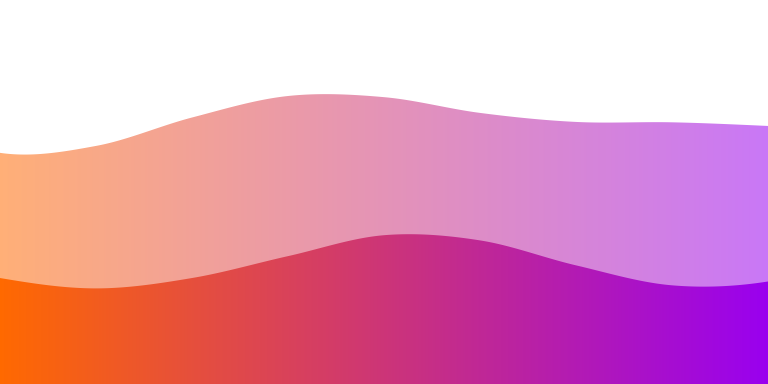
This background is drawn by a WebGL 2 fragment shader. Its source:

```glsl
#version 300 es
precision highp float;

uniform vec2 u_resolution;
out vec4 outColor;

const int SPANS = 8;
const vec3 ORANGE = vec3(1.0, 0.412, 0.0);
const vec3 VIOLET = vec3(0.6, 0.0, 0.937);
const vec3 PAPER = vec3(1.0);
const float BACK_OPACITY = 0.533;

// Crest heights at even steps across, with one extra at each end for the slope
const float BACK_WAVE[SPANS + 3] = float[](
    0.693, 0.602, 0.620, 0.694, 0.750, 0.747, 0.706, 0.6825, 0.6815, 0.672, 0.659);
const float FRONT_WAVE[SPANS + 3] = float[](
    0.333, 0.276, 0.249, 0.276, 0.333, 0.3875, 0.374, 0.309, 0.257, 0.267, 0.336);

// Catmull-Rom curve through four evenly spaced heights
float spline(float a, float b, float c, float d, float t) {
    float slopeB = 0.5 * (c - a);
    float slopeC = 0.5 * (d - b);
    float cubic = 2.0 * (b - c) + slopeB + slopeC;
    float quadratic = 3.0 * (c - b) - 2.0 * slopeB - slopeC;
    return ((cubic * t + quadratic) * t + slopeB) * t + b;
}

float waveHeight(float heights[SPANS + 3], float x) {
    float position = x * float(SPANS);
    int i = clamp(int(position), 0, SPANS - 1);
    return spline(heights[i], heights[i + 1], heights[i + 2], heights[i + 3],
                  position - float(i));
}

// Coverage below a crest, softened over one pixel
float fillBelow(float height, float y, float pixel) {
    return clamp((height - y) / pixel + 0.5, 0.0, 1.0);
}

void main() {
    vec2 uv = gl_FragCoord.xy / u_resolution;
    float pixel = 1.0 / u_resolution.y;

    vec3 ink = mix(ORANGE, VIOLET, uv.x);
    float back = fillBelow(waveHeight(BACK_WAVE, uv.x), uv.y, pixel);
    float front = fillBelow(waveHeight(FRONT_WAVE, uv.x), uv.y, pixel);

    // Translucent back wave, then solid front wave
    vec3 color = mix(PAPER, ink, BACK_OPACITY * back);
    color = mix(color, ink, front);
    outColor = vec4(color, 1.0);
}
```
